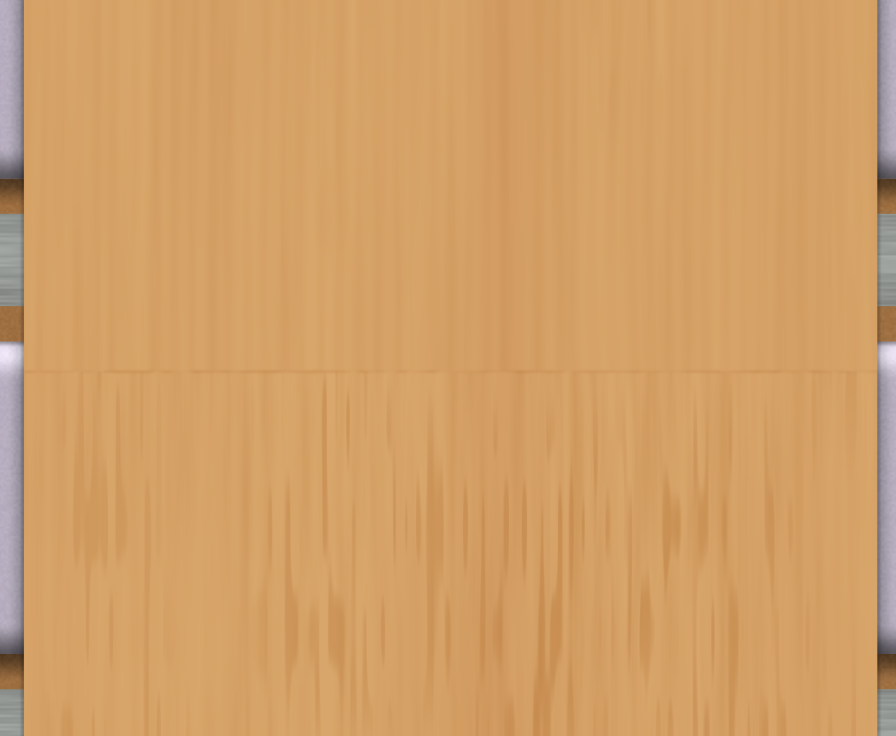
A WebGL 2 fragment shader for this texture:

```glsl
#version 300 es
precision highp float;
uniform vec2 u_resolution;
out vec4 fragColor;

const vec3 WOOD = vec3(0.842, 0.642, 0.408);
const vec3 WOOD_LIGHT = vec3(0.885, 0.705, 0.475);
const vec3 WOOD_DARK = vec3(0.735, 0.485, 0.245);
const vec3 WOOD_BLUSH = vec3(0.815, 0.595, 0.370);
const vec3 PAD = vec3(0.675, 0.645, 0.705);
const vec3 METAL = vec3(0.575, 0.590, 0.575);
const vec3 RAIL = vec3(0.620, 0.435, 0.255);

// Layout in canvas heights, x from the left and y from the top
const float PANEL_LEFT = 0.0325;
const float PANEL_RIGHT = 1.192;
const float SEAM = 0.505;
const float PERIOD = 0.646;
const float RAIL_START = 0.243;
const float METAL_START = 0.0475;
const float METAL_END = 0.173;
const float PAD_START = 0.221;

float hash(vec2 p) {
    vec3 q = fract(p.xyx * vec3(0.1031, 0.1030, 0.0973));
    q += dot(q, q.yzx + 33.33);
    return fract((q.x + q.y) * q.z);
}

float noise(vec2 p) {
    vec2 i = floor(p), f = fract(p);
    f = f * f * (3.0 - 2.0 * f);
    float a = mix(hash(i), hash(i + vec2(1, 0)), f.x);
    float b = mix(hash(i + vec2(0, 1)), hash(i + vec2(1, 1)), f.x);
    return mix(a, b, f.y);
}

float edge(float at, float x, float width) {
    return smoothstep(at - width, at + width, x);
}

float bump(float x, float center, float width) {
    float d = (x - center) / width;
    return exp(-d * d);
}

// Long vertical fibres, summed over finer and finer octaves
float fibres(vec2 p, float seed) {
    float sum = 0.0, weight = 0.5;
    vec2 scale = vec2(48.0, 2.2);
    for (int i = 0; i < 4; i++) {
        sum += weight * (noise(p * scale + seed + 17.3 * float(i)) - 0.5);
        scale *= vec2(1.9, 1.7);
        weight *= 0.62;
    }
    return sum;
}

// Soft upper board and more strongly grained lower board
vec3 wood(vec2 p, float px) {
    float lower = edge(SEAM, p.y, px);
    float below = max(p.y - SEAM, 0.0);
    vec2 warped = p + vec2(0.004 * (noise(p * vec2(9.0, 3.0)) - 0.5), 0.0);
    float soft = fibres(warped, 3.0);
    float coarse = fibres(warped * vec2(1.25, 1.5), 61.0);
    float ripple = 0.035 * cos(warped.x * 250.0 + 3.0 * noise(warped * vec2(7.0, 1.0)));

    float density = 0.55 + 0.45 * bump(p.x, 0.82, 0.22) + 0.25 * bump(p.x, 0.42, 0.14);
    float pores = smoothstep(0.60, 0.86, noise(warped * vec2(125.0, 7.0) + 29.0));
    pores *= smoothstep(0.25, 0.75, noise(p * vec2(7.0, 2.6) + 8.0)) * density;

    vec3 color = mix(WOOD, WOOD_BLUSH, 0.75 * bump(p.x, 0.68, 0.045));
    color = mix(color, WOOD_BLUSH, 0.35 * noise(p * vec2(11.0, 0.8) + 4.0));
    float lowerGrain = (0.55 * coarse + ripple) * mix(1.0, 0.7, below * 2.0) * density;
    float grain = mix(0.24 * soft + ripple, lowerGrain, lower);
    color = mix(color, WOOD_LIGHT, clamp(grain * 1.6, 0.0, 0.7));
    color = mix(color, WOOD_DARK, clamp(-grain * 1.2, 0.0, 0.7));
    color = mix(color, WOOD_DARK, pores * mix(0.08, 0.48, lower));

    // Broken hairline where the boards meet
    float seam = bump(p.y, SEAM, 0.0025) * noise(vec2(p.x * 75.0, 2.0));
    return mix(color, WOOD_DARK, 0.35 * seam);
}

// Repeating stack of rail, brushed metal, rail and rounded pad
vec3 sideStack(vec2 p, float px, float inset) {
    float y = mod(p.y - RAIL_START, PERIOD);
    float speck = noise(p * 300.0) - 0.5;
    float brushed = noise(p * vec2(18.0, 330.0)) - 0.5;
    vec3 rail = RAIL * mix(0.52, 1.0, smoothstep(0.0, 0.04, y)) + 0.04 * speck;
    vec3 metal = METAL * (0.91 + 0.15 * bump(y, 0.105, 0.05)) + 0.09 * brushed;

    float fromTop = y - PAD_START;
    float fromBottom = PERIOD - y;
    vec3 pad = PAD * mix(0.85, 1.06, smoothstep(0.0, 0.024, inset));
    pad += 0.22 * bump(fromTop, 0.018, 0.022) + 0.035 * speck;
    pad *= mix(0.48, 1.0, smoothstep(-0.004, 0.045, fromBottom));
    pad *= mix(0.72, 1.0, smoothstep(0.0, 0.008, fromTop));

    vec3 color = mix(rail, metal, edge(METAL_START, y, px) - edge(METAL_END, y, px));
    color = mix(color, pad, edge(PAD_START, y, px) * edge(0.0, fromBottom, px));
    return color * mix(0.78, 1.0, smoothstep(0.0, 0.007, inset));
}

void main() {
    float px = 1.0 / u_resolution.y;
    vec2 p = gl_FragCoord.xy * px;
    p.y = 1.0 - p.y;
    float inset = max(PANEL_LEFT - p.x, p.x - PANEL_RIGHT);
    float panel = 1.0 - edge(0.0, inset, 0.7 * px);
    fragColor = vec4(mix(sideStack(p, 0.7 * px, inset), wood(p, px), panel), 1.0);
}
```
